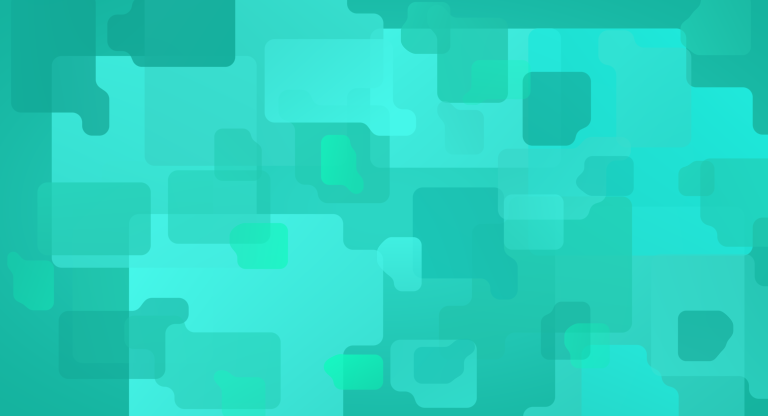
Reproduce this background procedurally as a Shadertoy shader.

```glsl
const vec3 LIME = vec3(0.06, 0.95, 0.72);

float hash(vec2 p) {
    return fract(sin(dot(p, vec2(127.1, 311.7))) * 43758.5453);
}

vec2 hash2(vec2 p) {
    return vec2(hash(p), hash(p + 17.3));
}

// Palette ordered from deep teal to bright cyan
vec3 tone(float t) {
    if (t < 0.14) return vec3(0.07, 0.66, 0.59);
    if (t < 0.28) return vec3(0.09, 0.75, 0.69);
    if (t < 0.50) return vec3(0.13, 0.79, 0.69);
    if (t < 0.78) return vec3(0.22, 0.86, 0.80);
    if (t < 0.89) return vec3(0.12, 0.91, 0.86);
    return vec3(0.27, 0.95, 0.90);
}

float roundBox(vec2 p, vec2 halfSize, float radius) {
    float r = min(radius, min(halfSize.x, halfSize.y));
    vec2 q = abs(p) - halfSize + r;
    return length(max(q, 0.0)) + min(max(q.x, q.y), 0.0) - r;
}

// Union whose inner corners are filleted
float filletUnion(float a, float b, float r) {
    return max(r, min(a, b)) - length(max(r - vec2(a, b), 0.0));
}

float filletCarve(float a, float b, float r) {
    return -filletUnion(-a, b, r);
}

// Rounded box with a tab on one corner or side and a notch in another corner
float steppedBlock(vec2 p, vec2 halfSize, float radius, vec2 seed) {
    vec2 corner = sign(hash2(seed + 3.1) - 0.5);
    float slide = hash(seed + 4.7) < 0.5 ? 0.3 : 1.0;
    vec2 tabAt = corner * halfSize * vec2(1.0, slide);
    vec2 notchAt = vec2(corner.x, -corner.y) * halfSize;
    vec2 tabSize = halfSize * mix(vec2(0.28), vec2(0.48), hash2(seed + 5.9));
    vec2 notchSize = halfSize * mix(vec2(0.3), vec2(0.6), hash2(seed + 6.3));

    float d = roundBox(p, halfSize, radius);
    if (hash(seed + 7.7) < 0.75)
        d = filletUnion(d, roundBox(p - tabAt, tabSize, radius), radius);
    if (hash(seed + 8.9) < 0.55)
        d = filletCarve(d, roundBox(p - notchAt, notchSize, radius), radius);
    return d;
}

// Paints one translucent block per jittered cell, in shuffled order
vec3 scatterBlocks(vec3 base, vec2 p, vec2 cells, float size, float radius,
                   float density, float limeChance, vec2 opacity, float layer) {
    float aspect = iResolution.x / iResolution.y;
    float pixel = 1.0 / iResolution.y;
    int total = int(cells.x * cells.y);
    vec3 color = base;
    for (int i = 0; i < total; i++) {
        float id = mod(float(i) * 11.0, float(total));
        vec2 seed = vec2(id + 1.0, layer);
        if (hash(seed + 0.4) > density) continue;

        vec2 cell = vec2(mod(id, cells.x), floor(id / cells.x));
        vec2 uv = (cell + 0.5 + 0.8 * (hash2(seed + 1.3) - 0.5)) / cells;
        vec2 halfSize = size * mix(vec2(0.65), vec2(1.25), hash2(seed + 2.2));
        vec2 local = p - uv * vec2(aspect, 1.0);
        float d = steppedBlock(local, halfSize, radius, seed);

        // Brighter towards the middle, deeper towards the borders
        float focus = 1.0 - smoothstep(0.1, 0.6, length(uv - 0.5));
        vec3 tint = tone(hash(seed + 9.5) + 0.4 * (focus - 0.45));
        if (hash(seed + 10.1) < limeChance) tint = LIME;

        // Soft linear gradient in shade and opacity across the block
        float angle = 6.2832 * hash(seed + 11.6);
        float ramp = dot(local / halfSize, vec2(cos(angle), sin(angle)));
        ramp = clamp(0.5 + 0.4 * ramp, 0.0, 1.0);
        tint *= mix(0.96, 1.03, ramp);
        float alpha = mix(opacity.x, opacity.y, hash(seed + 12.8));
        alpha *= mix(0.75, 1.0, ramp);
        color = mix(color, tint, alpha * smoothstep(0.75 * pixel, -0.75 * pixel, d));
    }
    return color;
}

void mainImage(out vec4 fragColor, in vec2 fragCoord) {
    vec2 p = fragCoord / iResolution.y;
    vec2 uv = fragCoord / iResolution.xy;

    // Backdrop: teal, lighter in the middle
    float glow = 1.0 - smoothstep(0.0, 0.75, length(uv - 0.5));
    vec3 color = mix(vec3(0.08, 0.70, 0.62), vec3(0.17, 0.84, 0.77), glow);

    // Large, medium and small blocks
    color = scatterBlocks(color, p, vec2(4.0, 2.0), 0.25, 0.024, 1.0, 0.0, vec2(0.75, 1.0), 21.0);
    color = scatterBlocks(color, p, vec2(6.0, 3.0), 0.125, 0.024, 0.85, 0.07, vec2(0.5, 0.95), 43.0);
    color = scatterBlocks(color, p, vec2(8.0, 4.0), 0.06, 0.02, 0.5, 0.25, vec2(0.35, 0.85), 67.0);

    fragColor = vec4(clamp(color, 0.0, 1.0), 1.0);
}
```
